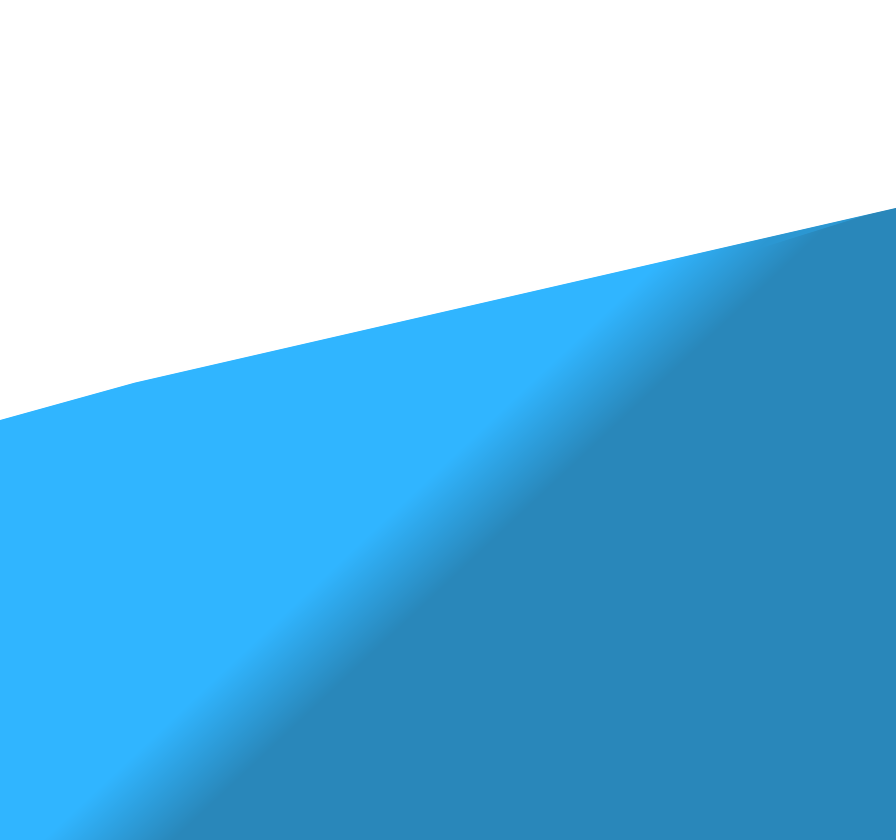
Give the GLSL for this background, as a Shadertoy shader.

```glsl
// Draws a bent blue slope under a white sky, with a soft diagonal shadow.

// Coverage of the area below a line, from the signed height above it.
float below(float height) {
    float pixel = 1.0 / iResolution.y;
    return 1.0 - smoothstep(-0.6 * pixel, 0.6 * pixel, height);
}

void mainImage(out vec4 fragColor, in vec2 fragCoord) {
    vec2 uv = fragCoord / iResolution.xy;

    vec3 white = vec3(1.0);
    vec3 lightBlue = vec3(0.19, 0.71, 1.0);
    vec3 deepBlue = vec3(0.16, 0.53, 0.73);

    // Shadow ramp running parallel to the canvas diagonal
    float shade = clamp((uv.x - uv.y - 0.048) / 0.145, 0.0, 1.0);

    // Thin lighter sliver along the upper right rim
    float sliverBase = 0.7167 + 0.333 * (uv.x - 0.885);
    shade = mix(min(shade, 0.65), shade, below(uv.y - sliverBase));

    // Ridge made of two straight segments
    float ridge = min(0.5 + 0.296 * uv.x, 0.7525 + 0.2448 * (uv.x - 1.0));

    vec3 slope = mix(lightBlue, deepBlue, shade);
    fragColor = vec4(mix(white, slope, below(uv.y - ridge)), 1.0);
}
```
